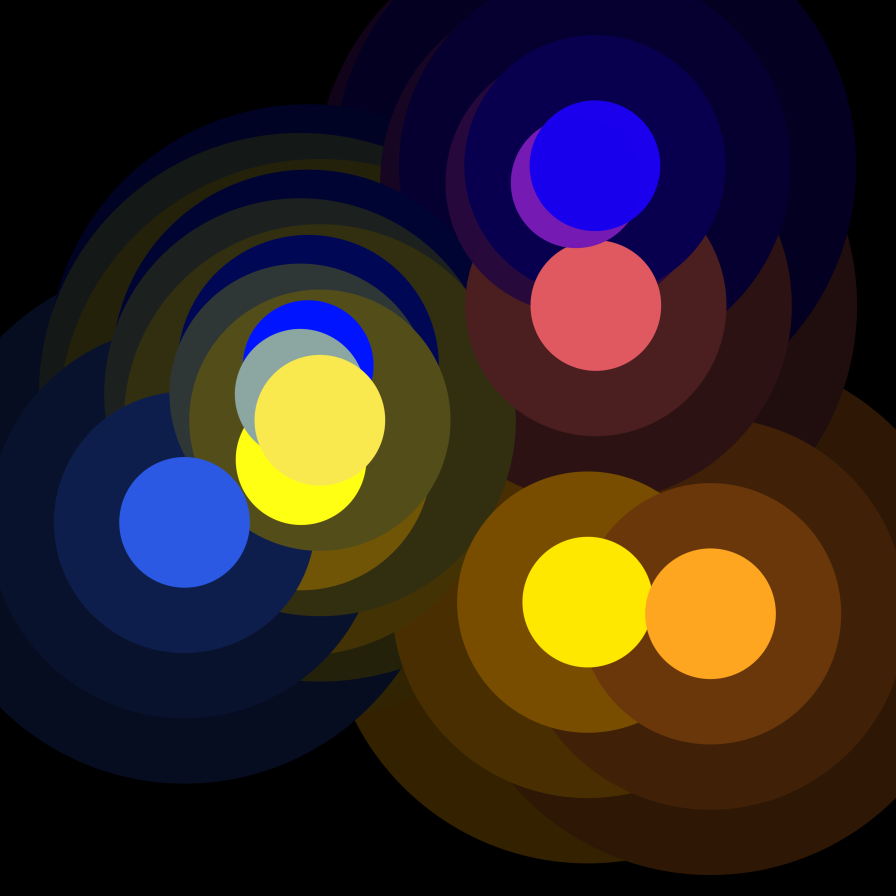
This background is drawn by a WebGL 2 fragment shader. Its source:

```glsl
#version 300 es
precision highp float;

uniform vec2 u_resolution;
out vec4 fragColor;

const int LIGHT_COUNT = 10;
const int RING_COUNT = 4;
const float RING_STEP = 0.0729;

// Light centres, from back to front
const vec2 CENTRES[LIGHT_COUNT] = vec2[](
    vec2(0.656, 0.328), vec2(0.793, 0.315), vec2(0.665, 0.659),
    vec2(0.643, 0.796), vec2(0.664, 0.815), vec2(0.336, 0.487),
    vec2(0.206, 0.417), vec2(0.344, 0.592), vec2(0.335, 0.560),
    vec2(0.357, 0.531)
);

// Light colours; values above one saturate in the core only
const vec3 COLOURS[LIGHT_COUNT] = vec3[](
    vec3(1.42, 0.91, 0.00), vec3(1.25, 0.65, 0.13), vec3(0.88, 0.35, 0.38),
    vec3(0.46, 0.10, 0.70), vec3(0.10, 0.00, 0.93), vec3(1.32, 1.00, 0.08),
    vec3(0.17, 0.35, 0.89), vec3(0.00, 0.08, 1.00), vec3(0.55, 0.65, 0.63),
    vec3(0.98, 0.91, 0.31)
);

float discMask(vec2 p, vec2 centre, float radius, float edge) {
    float d = length(p - centre) - radius;
    return 1.0 - smoothstep(-edge, edge, d);
}

// Each ring outward is dimmer: 1, 1/3, 1/5, 1/7
vec3 ringColour(vec3 light, int ring) {
    return min(light / float(2 * ring + 1), 1.0);
}

// Paint every light's disc of one ring over the layer below
vec3 paintRing(vec3 below, vec2 p, int ring, float edge) {
    vec3 colour = below;
    float radius = RING_STEP * float(ring + 1);
    for (int i = 0; i < LIGHT_COUNT; i++) {
        float mask = discMask(p, CENTRES[i], radius, edge);
        colour = mix(colour, ringColour(COLOURS[i], ring), mask);
    }
    return colour;
}

void main() {
    vec2 p = gl_FragCoord.xy / u_resolution;
    float edge = 0.7 / min(u_resolution.x, u_resolution.y);

    // Outer rings first, so that cores stay on top
    vec3 colour = vec3(0.0);
    for (int ring = RING_COUNT - 1; ring >= 0; ring--) {
        colour = paintRing(colour, p, ring, edge);
    }
    fragColor = vec4(colour, 1.0);
}
```
